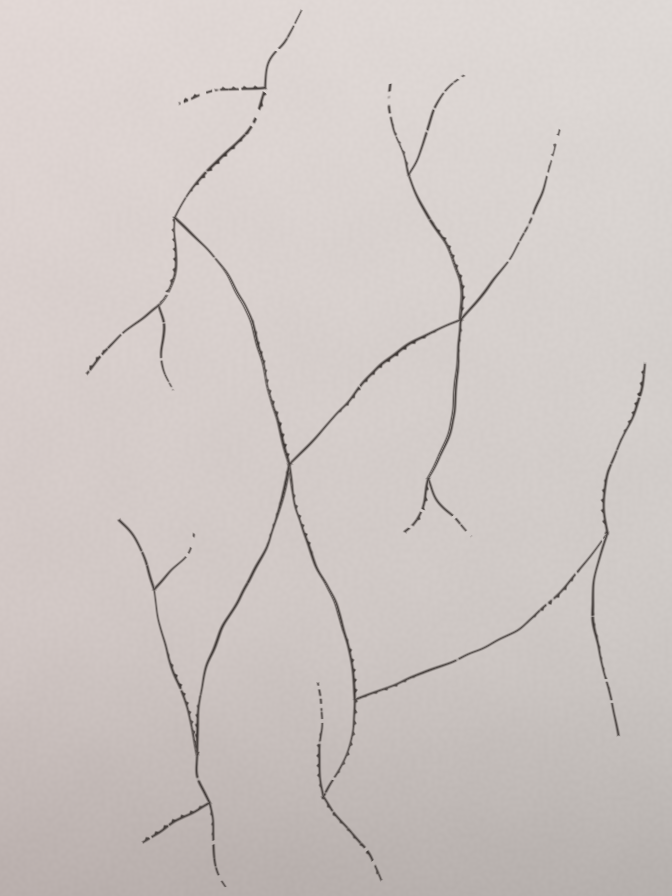
Write a WebGL 1 fragment shader that draws this texture.

```glsl
precision highp float;
uniform vec2 u_resolution;

#define NIB 0.00108
#define SOFTNESS 0.0018
#define BOW 0.11
#define SWAY 0.045
#define BARB_STEP 0.0115
#define BARB_SIZE 0.0018
#define TWIN_GAP 0.0055
#define DASH_RATE 125.0
#define GRAIN 0.012
#define FOOT_SHADE 0.078

const float PI = 3.14159265;
const vec2 HUB = vec2(0.323, 0.482);
const vec3 PAPER_TOP = vec3(0.876, 0.846, 0.835);
const vec3 PAPER_FOOT = vec3(0.787, 0.756, 0.745);
const vec3 ROSE_TINT = vec3(0.012, -0.006, -0.004);
const vec3 INK = vec3(0.20, 0.175, 0.165);

float hash(float n) {
  return fract(sin(n * 12.9898) * 43758.5453);
}

vec2 gradientAt(vec2 cell) {
  float angle = 2.0 * PI * hash(dot(cell, vec2(1.0, 57.31)));
  return vec2(cos(angle), sin(angle));
}

float gradientNoise(vec2 p) {
  vec2 i = floor(p), f = fract(p);
  vec2 u = f * f * f * (f * (f * 6.0 - 15.0) + 10.0);
  vec2 e = vec2(1.0, 0.0);
  float low = mix(dot(gradientAt(i), f), dot(gradientAt(i + e), f - e), u.x);
  float high = mix(dot(gradientAt(i + e.yx), f - e.yx),
                   dot(gradientAt(i + e.xx), f - e.xx), u.x);
  return mix(low, high, u.y);
}

// Curved pen stroke from a to b; bend holds bow and sway,
// and frail strokes break into dashes near b
float stroke(vec2 p, vec2 a, vec2 b, vec2 bend, float seed, float frail) {
  float len = distance(a, b);
  vec2 axis = (b - a) / len;
  vec2 q = p - a;
  float along = dot(q, axis);
  float t = clamp(along / len, 0.0, 1.0);
  float curve = len * (bend.x * sin(PI * t) + bend.y * sin(2.0 * PI * t));
  float slope = PI * (bend.x * cos(PI * t) + 2.0 * bend.y * cos(2.0 * PI * t));
  float off = (dot(q, vec2(-axis.y, axis.x)) - curve) / sqrt(1.0 + slope * slope);
  float past = abs(along - t * len);
  if (abs(off) > 0.02 || past > 0.01) return 0.0;

  // Hand tremor and changing pressure
  float s = t * len;
  float lane = seed * 7.3 + 0.4;
  off -= 0.004 * sin(PI * t) * gradientNoise(vec2(s * 28.0, lane));
  float pressure = gradientNoise(vec2(s * 16.0, lane + 20.0));
  float nib = NIB * (1.0 + 0.8 * pressure - 0.4 * frail * t);

  // Small thorns on one side
  float side = hash(seed + 0.71) < 0.5 ? -1.0 : 1.0;
  float thorn = pow(0.5 + 0.5 * cos(2.0 * PI * s / BARB_STEP + 3.0 * pressure), 4.0);
  float thorny = smoothstep(0.0, 0.25, gradientNoise(vec2(s * 9.0, lane + 40.0)));
  float barb = BARB_SIZE * thorn * thorny * step(0.0, off * side);

  // Second hairline that parts from firm strokes for a while
  float part = TWIN_GAP * max(gradientNoise(vec2(s * 8.0, lane + 60.0)), 0.0);
  part *= max(1.0 - 3.0 * frail, 0.0);
  float d = min(abs(off) - nib - barb, abs(off + side * part) - 0.6 * nib);
  d = max(d, past - nib);

  float soft = max(SOFTNESS, 0.6 / u_resolution.y);
  float lift = gradientNoise(vec2(s * DASH_RATE, lane + 80.0)) + frail * t - 0.5;
  return (1.0 - smoothstep(-soft, soft, d)) * (1.0 - smoothstep(-0.05, 0.15, lift));
}

vec2 looseBend(float seed) {
  return vec2(BOW, SWAY) * (2.0 * vec2(hash(seed), hash(seed + 0.37)) - 1.0);
}

vec2 turn(vec2 v, float angle) {
  float c = cos(angle), s = sin(angle);
  return vec2(c * v.x - s * v.y, s * v.x + c * v.y);
}

// Branch that ends in a fork of two twigs
float branch(vec2 p, vec2 root, vec2 tip, vec2 turns, float reach, float seed) {
  float ink = stroke(p, root, tip, looseBend(seed), seed, 0.5 * hash(seed + 0.53));
  vec2 heading = normalize(tip - root);
  for (int i = 0; i < 2; i++) {
    float k = float(i);
    float id = seed + 1.0 + k;
    vec2 twig = turn(heading, mix(turns.x, turns.y, k));
    twig *= reach * mix(0.85, 1.15, hash(id + 0.19));
    float frail = 0.2 + 0.5 * hash(id + 0.53);
    ink = max(ink, stroke(p, tip, tip + twig, looseBend(id), id, frail));
  }
  return ink;
}

// Limb from the hub that splits into two branches
float limb(vec2 p, vec2 tip, vec2 bend, vec4 ends, vec4 turns, vec2 reach, float seed) {
  float ink = stroke(p, HUB, tip, bend, seed, 0.0);
  ink = max(ink, branch(p, tip, ends.xy, turns.xy, reach.x, seed + 1.0));
  return max(ink, branch(p, tip, ends.zw, turns.zw, reach.y, seed + 4.0));
}

void main() {
  vec2 p = gl_FragCoord.xy / u_resolution.y;

  // Paper lit from above, rosy on the left, with faint mottling
  vec3 color = mix(PAPER_FOOT, PAPER_TOP, p.y);
  color -= FOOT_SHADE * (1.0 - smoothstep(-0.1, 0.36, p.y));
  color += ROSE_TINT * (0.5 - p.x / 0.75);
  color += GRAIN * (gradientNoise(p * 170.0) + 0.6 * gradientNoise(p * 14.0));

  // Four limbs and one long side shoot
  vec2 elbow = vec2(0.514, 0.643);
  float ink = limb(p, vec2(0.195, 0.757), vec2(-0.09, 0.02), vec4(0.296, 0.902, 0.177, 0.659),
                   vec4(0.17, 2.36, -0.63, 0.35), vec2(0.088, 0.1), 3.0);
  ink = max(ink, limb(p, elbow, vec2(0.065, -0.02), vec4(0.456, 0.805, 0.478, 0.466),
                      vec4(-0.17, -0.86, -0.21, 0.84), vec2(0.12, 0.075), 13.0));
  ink = max(ink, limb(p, vec2(0.22, 0.158), vec2(-0.03, 0.035), vec4(0.172, 0.342, 0.234, 0.104),
                      vec4(0.21, -0.8, -1.29, -0.03), vec2(0.1, 0.1), 23.0));
  ink = max(ink, limb(p, vec2(0.396, 0.219), vec2(0.01, -0.03), vec4(0.361, 0.111, 0.678, 0.405),
                      vec4(-2.78, 0.92, 0.77, -2.1), vec2(0.13, 0.21), 33.0));
  ink = max(ink, stroke(p, elbow, vec2(0.625, 0.857), vec2(-0.08, 0.0), 43.0, 0.5));

  gl_FragColor = vec4(mix(color, INK, 0.95 * ink), 1.0);
}
```
